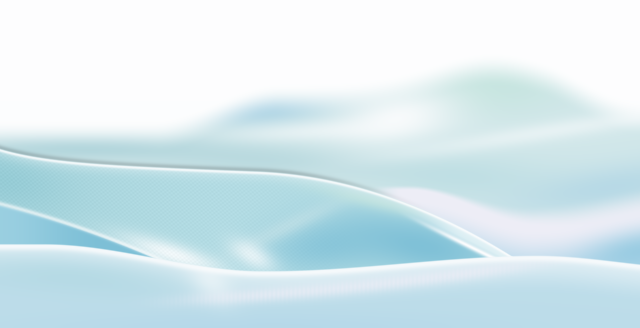
Reproduce this background procedurally as a WebGL 2 fragment shader.

```glsl
#version 300 es
precision highp float;

uniform vec2 u_resolution;
out vec4 outColor;

#define WHITE vec3(0.985, 0.988, 0.992)
#define PEARL vec3(0.93, 0.93, 0.965)
#define MIST vec3(0.82, 0.905, 0.915)
#define MINT vec3(0.77, 0.895, 0.87)
#define TEAL vec3(0.65, 0.81, 0.84)
#define AQUA vec3(0.66, 0.835, 0.865)
#define BLUE vec3(0.64, 0.81, 0.89)
#define DEEP vec3(0.49, 0.75, 0.84)
#define WEAVE_CELLS 150.0
#define WEAVE_DEPTH 0.014

float bell(float d, float width) {
    d /= width;
    return exp(-d * d);
}

// Soft sheared ellipse of colour
void glow(inout vec3 col, vec2 p, vec2 center, vec2 radius, float slope, vec3 tint, float amount) {
    vec2 d = p - center;
    d.y -= slope * d.x;
    d /= radius;
    col = mix(col, tint, amount * exp(-dot(d, d)));
}

// Crest heights of each layer, as functions of x
float hillCrest(float x) {
    return 0.59 + 0.11 * smoothstep(0.24, 0.44, x) + 0.095 * bell(x - 0.77, 0.13)
         - 0.06 * smoothstep(0.85, 1.0, x);
}

float ridgeCrest(float x) {
    return 0.425 - 0.095 * smoothstep(0.64, 0.84, x) + 0.05 * smoothstep(0.87, 1.05, x);
}

float sheetCrest(float x) {
    float fall = max(x - 0.4, 0.0);
    return 0.505 + 0.041 * exp(-x / 0.08) - 0.07 * x - 1.44 * fall * fall;
}

float foldCrest(float x) {
    return 0.374 - 0.5 * x - 0.7 * x * x;
}

float frontCrest(float x) {
    return 0.255 - 0.082 * smoothstep(0.07, 0.41, x) + 0.047 * smoothstep(0.42, 0.84, x)
         - 0.04 * smoothstep(0.84, 1.1, x);
}

// Blurred hills under a white sky
vec3 backdrop(vec2 p) {
    vec3 land = MIST;
    glow(land, p, vec2(0.41, 0.67), vec2(0.10, 0.05), 0.1, BLUE, 0.8);
    glow(land, p, vec2(0.77, 0.74), vec2(0.11, 0.09), 0.0, MINT, 0.85);
    glow(land, p, vec2(0.13, 0.56), vec2(0.22, 0.045), 0.0, TEAL, 0.85);
    glow(land, p, vec2(0.42, 0.51), vec2(0.20, 0.05), -0.1, TEAL, 0.5);
    glow(land, p, vec2(0.72, 0.46), vec2(0.14, 0.07), 0.0, AQUA, 0.4);
    glow(land, p, vec2(0.96, 0.43), vec2(0.17, 0.07), 0.3, BLUE, 0.55);
    glow(land, p, vec2(0.50, 0.60), vec2(0.16, 0.03), 0.1, WHITE, 0.5);
    glow(land, p, vec2(0.62, 0.64), vec2(0.09, 0.075), 0.3, WHITE, 0.88);
    glow(land, p, vec2(0.86, 0.60), vec2(0.24, 0.03), 0.3, WHITE, 0.5);
    float depth = hillCrest(p.x) - p.y;
    vec3 sky = mix(WHITE, vec3(1.0), 0.5 * p.y);
    return mix(sky, land, smoothstep(-0.045, 0.06, depth));
}

// Glass sheet with folds, pocket and woven grain
vec3 sheet(vec2 p, float depth, float px) {
    vec3 col = mix(AQUA, vec3(0.70, 0.86, 0.89), smoothstep(0.0, 0.4, p.x));
    glow(col, p, vec2(0.0, 0.45), vec2(0.10, 0.09), -0.3, vec3(0.57, 0.79, 0.83), 0.8);
    glow(col, p, vec2(0.66, 0.25), vec2(0.13, 0.09), -0.35, DEEP, 0.95);
    glow(col, p, vec2(0.51, 0.25), vec2(0.10, 0.08), 0.2, DEEP, 0.7);
    glow(col, p, vec2(0.45, 0.31), vec2(0.09, 0.03), 0.9, MIST, 0.45);
    glow(col, p, vec2(0.59, 0.385), vec2(0.10, 0.025), -0.45, MINT, 0.7);
    glow(col, p, vec2(0.395, 0.22), vec2(0.035, 0.04), -0.8, WHITE, 0.7);
    glow(col, p, vec2(0.27, 0.225), vec2(0.08, 0.035), -0.6, WHITE, 0.85);

    float grain = sin(p.x * WEAVE_CELLS * 6.2832) * sin((p.y + 0.3 * p.x) * WEAVE_CELLS * 3.6);
    col += WEAVE_DEPTH * grain * (1.0 - smoothstep(0.35, 0.6, p.x));

    float streak = p.y - 0.316 + 0.96 * (p.x - 0.664);
    float right = smoothstep(0.61, 0.73, p.x);
    col = mix(col, vec3(0.89, 0.95, 0.965), 0.85 * right * smoothstep(-0.006, 0.02, streak));
    col = mix(col, WHITE, right * bell(streak, 0.009));

    float fold = p.y - foldCrest(p.x);
    vec3 pocket = mix(vec3(0.60, 0.81, 0.88), DEEP, smoothstep(0.0, 0.16, p.x));
    float left = 1.0 - smoothstep(0.24, 0.30, p.x);
    col = mix(col, pocket, left * (1.0 - smoothstep(-px, px, fold)));
    col = mix(col, WHITE, 0.65 * left * bell(fold - 0.005, 0.007));

    col = mix(col, WHITE, 0.3 * bell(depth, 0.025));
    return mix(col, WHITE, 0.85 * bell(depth - 0.004, 0.005));
}

// Pale wave along the bottom
vec3 frontWave(vec2 p, float depth) {
    vec3 col = mix(vec3(0.87, 0.93, 0.955), vec3(0.74, 0.865, 0.915), smoothstep(0.0, 0.12, depth));
    glow(col, p, vec2(0.12, 0.16), vec2(0.20, 0.06), -0.15, vec3(0.70, 0.85, 0.89), 0.75);
    glow(col, p, vec2(0.40, 0.0), vec2(0.35, 0.05), 0.0, vec3(0.70, 0.84, 0.91), 0.7);
    glow(col, p, vec2(0.33, 0.14), vec2(0.035, 0.06), -0.8, WHITE, 0.5);
    float ribbon = p.y - 0.07 - 0.18 * p.x * p.x;
    float span = smoothstep(0.18, 0.42, p.x) * (1.0 - smoothstep(0.72, 0.95, p.x));
    float ribs = 0.9 + 0.1 * sin(p.x * WEAVE_CELLS * 6.2832);
    col = mix(col, PEARL, 0.7 * span * ribs * bell(ribbon, 0.022));
    return mix(col, WHITE, 0.8 * bell(depth - 0.006, 0.012));
}

void main() {
    vec2 p = gl_FragCoord.xy / u_resolution;
    float px = 1.0 / u_resolution.y;
    vec3 col = backdrop(p);

    // Lavender ridge on the right
    float depth = ridgeCrest(p.x) - p.y;
    vec3 ridge = mix(PEARL, vec3(0.72, 0.85, 0.92), smoothstep(0.03, 0.17, depth));
    glow(ridge, p, vec2(1.0, 0.235), vec2(0.09, 0.06), 0.3, vec3(0.58, 0.79, 0.88), 0.85);
    float blur = mix(0.012, 0.06, smoothstep(0.65, 0.95, p.x));
    col = mix(col, ridge, smoothstep(0.57, 0.63, p.x) * smoothstep(-blur, 0.5 * blur, depth));

    // Sheet with a thin shadow above its rim
    depth = sheetCrest(p.x) - p.y;
    col *= 1.0 - 0.16 * bell(depth + 0.004, 0.008) * (1.0 - smoothstep(0.45, 0.7, p.x));
    col = mix(col, sheet(p, depth, px), smoothstep(-px, px, depth));

    depth = frontCrest(p.x) - p.y;
    col = mix(col, frontWave(p, depth), smoothstep(-px, px, depth));
    outColor = vec4(clamp(col, 0.0, 1.0), 1.0);
}
```
